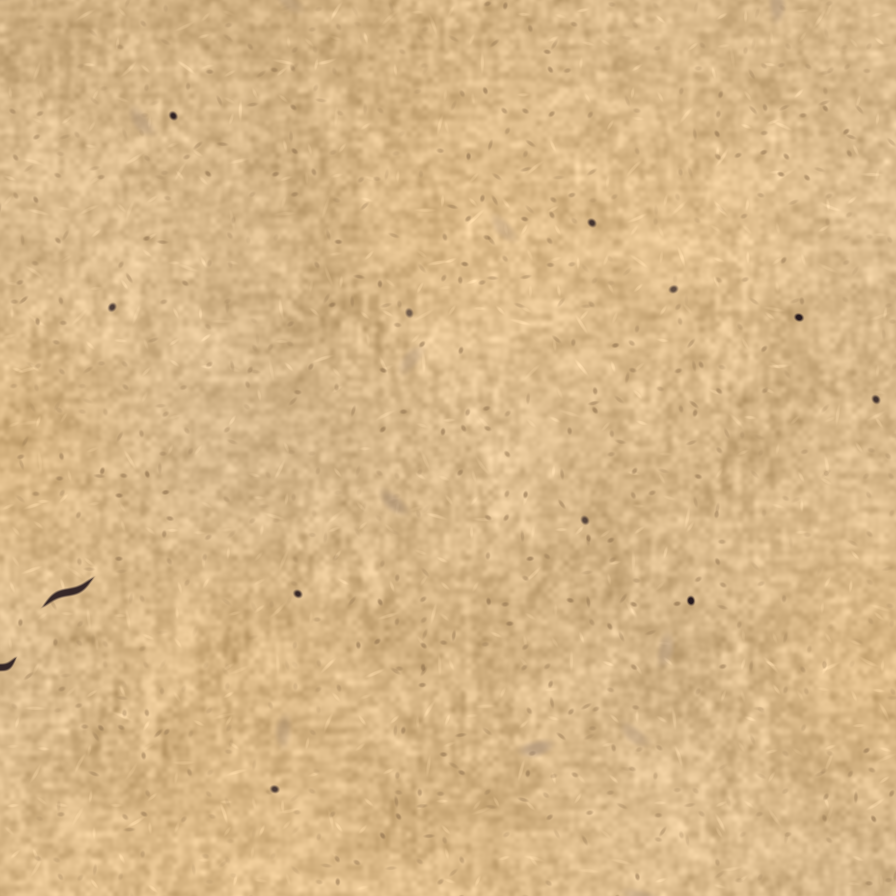
Give the GLSL for this texture, as a WebGL 1 fragment shader.

```glsl
precision highp float;
// Aged tan paper: soft blotches, fine fibrous grain and scattered flecks.
// Layers of value noise set the tone; randomly turned ellipses, one per
// grid cell, add pale fibres, brown specks, smudges and dark dots.
uniform vec2 u_resolution;

const vec3 PAPER = vec3(0.857, 0.728, 0.541);
const vec3 SPECK_BROWN = vec3(0.56, 0.44, 0.30);
const vec3 SMUDGE_GREY = vec3(0.60, 0.51, 0.44);
const vec3 INK_DARK = vec3(0.15, 0.10, 0.12);

float hash(vec2 p) {
  return fract(sin(dot(p, vec2(127.1, 311.7))) * 43758.5453);
}

// Smooth value noise in -1..1.
float noise(vec2 p) {
  vec2 cell = floor(p);
  vec2 f = fract(p);
  f = f * f * (3.0 - 2.0 * f);
  float low = mix(hash(cell), hash(cell + vec2(1.0, 0.0)), f.x);
  float high = mix(hash(cell + vec2(0.0, 1.0)), hash(cell + 1.0), f.x);
  return 2.0 * mix(low, high, f.y) - 1.0;
}

vec2 rotate(vec2 p, float angle) {
  float c = cos(angle);
  float s = sin(angle);
  return vec2(c * p.x + s * p.y, c * p.y - s * p.x);
}

// Soft ellipses, at most one per cell, with random place, turn and strength.
float flecks(vec2 uv, float cells, float density, vec2 halfSize, float seed) {
  vec2 p = uv * cells + seed * 0.37;
  vec2 id = floor(p) + seed;
  vec2 centre = 0.3 + 0.4 * vec2(hash(id + 3.1), hash(id + 7.7));
  vec2 local = rotate((fract(p) - centre) / cells, 6.2832 * hash(id + 11.3));
  local.y += 12.0 * local.x * local.x * (hash(id + 5.9) - 0.5);
  float present = step(hash(id + 17.9), density);
  float strength = 0.45 + 0.55 * hash(id + 23.3);
  return present * strength * (1.0 - smoothstep(0.25, 1.0, length(local / halfSize)));
}

// Slightly bent stroke that tapers towards both ends.
float stroke(vec2 p, float angle, float halfLength, float halfWidth) {
  vec2 q = rotate(p, angle);
  float along = q.x / halfLength;
  q.y += halfWidth * 0.6 * sin(along * 4.0);
  float width = halfWidth * (1.0 - along * along);
  float edge = 0.0018;
  return (1.0 - smoothstep(width - edge, width + edge, abs(q.y)))
       * (1.0 - smoothstep(0.85, 1.1, abs(along)));
}

// Broad stains, from large to hand-sized.
float blotches(vec2 uv) {
  return 0.6 * noise(uv * 5.0 + 2.3) + 0.4 * noise(rotate(uv, 0.6) * 13.0 + 9.1);
}

// Fine tooth of the paper, with short level and upright fibres.
float grain(vec2 uv) {
  float patchiness = 0.5 + 0.5 * noise(uv * 11.0 + 31.0);
  float tooth = 0.030 * noise(rotate(uv, 0.4) * 38.0)
              + 0.046 * noise(rotate(uv, 0.9) * 105.0)
              + 0.036 * noise(uv * 165.0 + 4.7);
  float level = noise(uv * vec2(38.0, 130.0) + 13.0);
  float upright = noise(uv * vec2(130.0, 38.0) + 57.0);
  float weave = 0.055 * mix(level, upright, patchiness);
  return tooth * mix(0.8, 1.2, patchiness) + weave;
}

void main() {
  vec2 uv = gl_FragCoord.xy / u_resolution.y;

  // Paper tone and a slight drift between warm and dull.
  float tone = 0.045 * blotches(uv) + grain(uv);
  tone -= 0.02 * smoothstep(0.8, 1.0, uv.y);
  float warmth = noise(uv * 4.0 + 71.0);
  vec3 color = PAPER + tone + vec3(0.006, -0.003, -0.017) * warmth;

  // Pale fibres.
  color += 0.075 * flecks(uv, 18.0, 0.4, vec2(0.014, 0.0028), 5.0);
  color += 0.070 * flecks(uv, 33.0, 0.4, vec2(0.008, 0.0026), 19.0);

  // Brown specks gather in loose clusters.
  float cluster = smoothstep(-0.5, 0.5, noise(uv * 7.0 + 43.0));
  float specks = flecks(uv, 42.0, 0.28, vec2(0.0055, 0.0036), 29.0)
               + 0.7 * flecks(uv, 27.0, 0.3, vec2(0.0080, 0.0030), 37.0);
  color = mix(color, SPECK_BROWN, 0.65 * min(specks, 1.0) * (0.35 + 0.65 * cluster));

  // Greyish smudges and a few nearly black dots.
  float smudge = flecks(uv, 7.0, 0.2, vec2(0.026, 0.012), 47.0);
  color = mix(color, SMUDGE_GREY, 0.5 * smudge);
  float dots = flecks(uv, 9.0, 0.14, vec2(0.0068, 0.0056), 61.0);
  color = mix(color, INK_DARK, min(1.25 * dots, 1.0));

  // Two dark slivers near the left edge.
  for (int i = 0; i < 2; i++) {
    float k = float(i);
    vec2 centre = vec2(0.076, 0.339) - k * vec2(0.076, 0.084);
    float sliver = stroke(uv - centre, 0.47, 0.034 - 0.012 * k, 0.0042);
    color = mix(color, INK_DARK, 0.92 * sliver);
  }

  gl_FragColor = vec4(clamp(color, 0.0, 1.0), 1.0);
}
```
